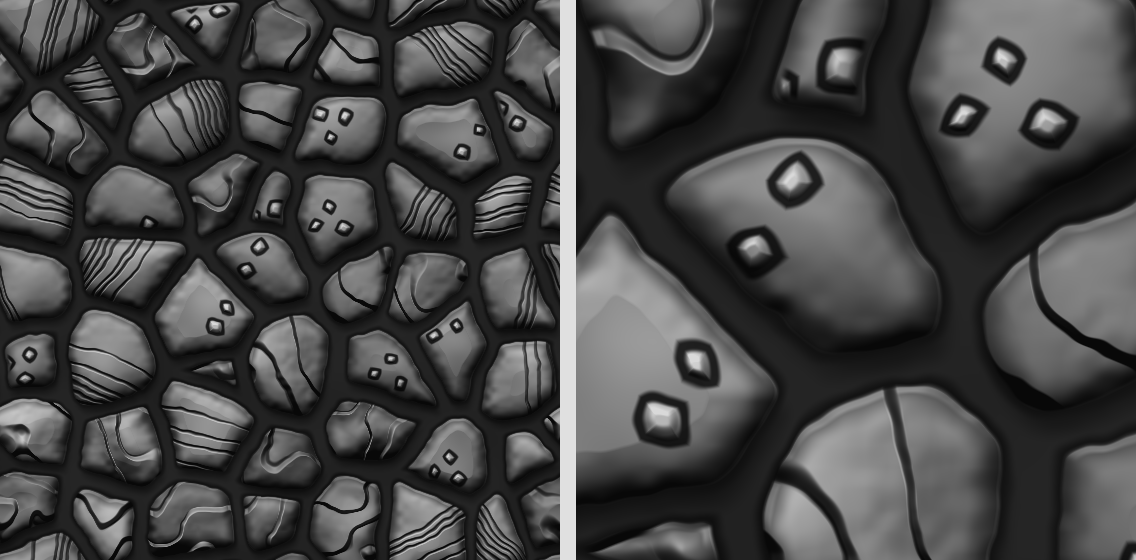
Left, the full canvas; right, a detail of the centre.
This texture is drawn by a three.js fragment shader. Its source:

```glsl
varying vec2 vUv;

#define CELLS 7.0
#define JITTER 0.78
#define SIZE_SPREAD 0.32
#define JOINT 0.065
#define BEVEL_WIDTH 0.13
#define BEVEL_HEIGHT 0.13
#define GROOVES 13.0
#define STONE_TONE 0.62
#define MORTAR_TONE 0.135
#define SHADOW_TONE 0.06
#define LIGHT vec3(-0.12, 0.62, 0.77)

struct Stone { float inside; vec2 local; vec2 id; };

float hash(vec2 p) { return fract(sin(dot(p, vec2(127.1, 311.7))) * 43758.5453); }
vec2 hash2(vec2 p) { return vec2(hash(p), hash(p + 19.7)); }

// Value noise that repeats after a whole period
float noise(vec2 p, float period) {
  vec2 i = floor(p), f = fract(p);
  f = f * f * (3.0 - 2.0 * f);
  vec2 a = mod(i, period), b = mod(i + 1.0, period);
  return mix(mix(hash(a), hash(vec2(b.x, a.y)), f.x),
             mix(hash(vec2(a.x, b.y)), hash(b), f.x), f.y);
}

// Uneven, chipped outlines
vec2 chip(vec2 p) {
  vec2 wide = vec2(noise(p * 3.0, CELLS * 3.0), noise(p * 3.0 + 9.0, CELLS * 3.0));
  vec2 small = vec2(noise(p * 11.0, CELLS * 11.0), noise(p * 11.0 + 5.0, CELLS * 11.0));
  return p + 0.09 * (wide - 0.5) + 0.022 * (small - 0.5);
}

vec2 toCentre(vec2 cell, vec2 p) {
  return cell + 0.5 + JITTER * (hash2(mod(cell, CELLS)) - 0.5) - p;
}

float weighted(vec2 cell, vec2 v) {
  return dot(v, v) - SIZE_SPREAD * hash(mod(cell, CELLS) + 41.3);
}

// Weighted Voronoi cell with rounded corners, shrunk by the joint
Stone findStone(vec2 p) {
  p = chip(p);
  vec2 base = floor(p), own = base, ownV = vec2(0.0);
  float best = 100.0;
  for (float y = -2.0; y <= 2.0; y++)
    for (float x = -2.0; x <= 2.0; x++) {
      vec2 cell = base + vec2(x, y), v = toCentre(cell, p);
      float w = weighted(cell, v);
      if (w < best) { best = w; own = cell; ownV = v; }
    }
  vec2 id = mod(own, CELLS);
  float corner = mix(15.0, 45.0, hash(id + 5.1)), sum = 0.0;
  for (float y = -2.0; y <= 2.0; y++)
    for (float x = -2.0; x <= 2.0; x++) {
      vec2 cell = base + vec2(x, y), v = toCentre(cell, p);
      float gap = length(v - ownV);
      if (gap > 0.001) sum += exp(-corner * (weighted(cell, v) - best) / (2.0 * gap));
    }
  float edge = -log(max(sum, 0.00001)) / corner;
  return Stone(edge - JOINT - 0.05 * hash(id + 2.3), -ownV, id);
}

// Carving on a stone: x height, y dark line, z gloss
vec3 carve(Stone s) {
  float kind = hash(s.id + 3.7), angle = 6.2832 * hash(s.id + 7.9);
  float c = cos(angle), n = sin(angle);
  vec2 u = mat2(c, n, -n, c) * s.local;
  float wobble = noise(u * 2.5 + s.id * 5.0, 64.0) - 0.5;
  vec3 result = vec3(0.0);
  if (kind < 0.3) { // Parallel grooves over one side
    float x = u.x * GROOVES + wobble;
    float line = 1.0 - smoothstep(0.05, 0.34, abs(fract(x) - 0.5));
    line *= step(0.35, hash(vec2(floor(x), s.id.x + s.id.y * CELLS)));
    result = vec3(-0.018, 0.6, 0.0) * line * smoothstep(-0.16, -0.12, u.x);
  } else if (kind < 0.5) { // Studs in dark sockets
    for (float j = 0.0; j < 3.0; j++) {
      vec2 r = hash2(s.id + j * 3.1 + 1.0);
      float turn = j * 2.1 + r.x * 0.7, radius = 0.045 + 0.04 * r.y;
      vec2 v = abs(u - 0.19 * vec2(cos(turn), sin(turn)));
      float t = mix(length(v), max(v.x, v.y), 0.5);
      float dome = 1.0 - smoothstep(radius * 0.3, radius, t);
      float ring = 1.0 - smoothstep(0.008, 0.032, abs(t - radius - 0.012));
      result += vec3(0.035 * dome, 0.8 * ring, 0.2 * dome) * step(0.2, r.x);
    }
    result *= smoothstep(0.01, 0.05, s.inside);
  } else { // Overlapping folds ending in a crack
    float f = fract(u.x * 1.9 + 1.3 * wobble + hash(s.id + 8.8));
    float crack = 1.0 - smoothstep(0.015, 0.06, min(f, 1.0 - f));
    float lift = f * (1.0 - smoothstep(0.82, 1.0, f));
    result = vec3(0.13 * lift, 0.6 * crack * smoothstep(-0.35, 0.1, u.y + wobble), 0.0);
  }
  return result;
}

float height(Stone s) {
  return BEVEL_HEIGHT * (1.0 - exp(-max(s.inside, 0.0) / BEVEL_WIDTH)) + carve(s).x;
}

void main() {
  vec2 p = vUv * CELLS, e = vec2(0.014, 0.0);
  Stone s = findStone(p);
  vec3 detail = carve(s);
  vec2 slope = vec2(height(findStone(p + e)), height(findStone(p + e.yx))) - height(s);
  // Stone light, soft sheen and thin upper rim
  vec3 normal = normalize(vec3(-slope / e.x, 1.0));
  float lit = max(dot(normal, normalize(LIGHT)), 0.0);
  float stone = 0.01 + STONE_TONE * pow(lit, 1.5) * mix(0.78, 1.1, hash(s.id + 6.4));
  vec2 sheen = s.local - vec2(0.0, 0.08);
  stone += 0.11 * exp(-9.0 * dot(sheen, sheen)) + 0.07 * (noise(p * 4.0, CELLS * 4.0) - 0.5);
  stone *= mix(0.55, 1.0, smoothstep(0.0, 0.13, s.inside));
  float rim = 1.0 - smoothstep(0.008, 0.03, abs(s.inside - 0.018));
  stone += 0.2 * rim * smoothstep(0.2, 0.8, normal.y);
  stone = (stone + detail.z) * (1.0 - detail.y);
  // Mortar with shadow below the stones
  float shadow = smoothstep(-0.06, 0.08, findStone(p + vec2(-0.03, 0.1)).inside);
  float bare = smoothstep(0.0, 0.06, -s.inside) * (1.0 - 0.75 * shadow);
  float mortar = mix(SHADOW_TONE, MORTAR_TONE, bare);
  mortar += 0.025 * (noise(p * 2.0, CELLS * 2.0) - 0.5);
  float tone = mix(mortar, stone, smoothstep(-0.012, 0.012, s.inside));
  gl_FragColor = vec4(vec3(clamp(tone, 0.03, 0.85)), 1.0);
}
```
